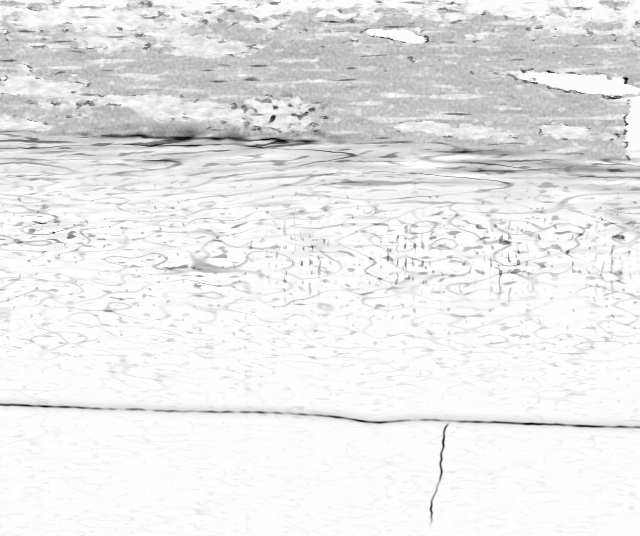
Reproduce this texture procedurally as a Shadertoy shader.

```glsl
const float PAINT_TONE = 0.765;
const float PATCH_TILT = 0.12;
const float SEAM_WIDTH = 0.0021;
const float CRACK_WIDTH = 0.0021;
const vec2 STREAK_SCALE = vec2(5.0, 120.0);
const vec2 DASH_SCALE = vec2(42.0, 160.0);
const vec2 TICK_SCALE = vec2(110.0, 62.0);
const int CLEAN_PATCHES = 3;
const int PATCH_COUNT = 12;
// Flaked areas: centre, radii (y runs downwards)
const vec4 PATCHES[12] = vec4[12](
    vec4(1.10, 0.157, 0.125, 0.018), vec4(1.198, 0.24, 0.032, 0.075),
    vec4(0.74, 0.066, 0.055, 0.011), vec4(0.385, 0.083, 0.08, 0.018),
    vec4(0.09, 0.17, 0.10, 0.032), vec4(0.03, 0.228, 0.05, 0.013),
    vec4(0.36, 0.205, 0.18, 0.022), vec4(0.52, 0.213, 0.07, 0.032),
    vec4(0.14, 0.04, 0.22, 0.04), vec4(1.02, 0.01, 0.24, 0.038),
    vec4(0.85, 0.245, 0.12, 0.013), vec4(1.08, 0.25, 0.08, 0.014));

vec2 randomGradient(vec2 cell) {
    vec2 k = vec2(dot(cell, vec2(127.1, 311.7)), dot(cell, vec2(269.5, 183.3)));
    return 2.0 * fract(sin(k) * 43758.5) - 1.0;
}

float gradientNoise(vec2 p) {
    vec2 i = floor(p), f = fract(p);
    vec2 u = f * f * f * (f * (f * 6.0 - 15.0) + 10.0);
    float a = dot(randomGradient(i), f);
    float b = dot(randomGradient(i + vec2(1, 0)), f - vec2(1, 0));
    float c = dot(randomGradient(i + vec2(0, 1)), f - vec2(0, 1));
    float d = dot(randomGradient(i + vec2(1, 1)), f - vec2(1, 1));
    return mix(mix(a, b, u.x), mix(c, d, u.x), u.y);
}

float fbm(vec2 p) {
    float sum = 0.0, gain = 0.6;
    for (int i = 0; i < 4; i++) {
        sum += gain * gradientNoise(p);
        p = p * 2.03 + 17.3;
        gain *= 0.55;
    }
    return sum;
}

float bell(float x, float centre, float width) {
    float t = (x - centre) / width;
    return exp(-t * t);
}

float marks(vec2 p, float threshold) {
    return smoothstep(threshold, threshold + 0.25, gradientNoise(p));
}

// Thin lines where the noise changes sign
float veins(vec2 p, float width) {
    return 1.0 - smoothstep(0.0, width, abs(gradientNoise(p)));
}

// x: clean bare areas, y: all flaked areas; positive inside
vec2 flaking(vec2 p) {
    vec2 field = vec2(-0.75, -0.62);
    for (int i = 0; i < PATCH_COUNT; i++) {
        vec2 q = p - PATCHES[i].xy;
        q.y -= PATCH_TILT * q.x;
        float inside = 1.0 - length(q / PATCHES[i].zw);
        if (i < CLEAN_PATCHES) field.x = max(field.x, inside);
        field.y = max(field.y, inside);
    }
    return field;
}

float paintedBoard(vec2 p) {
    vec2 field = flaking(p);
    field.y = max(field.y, 0.3 - 8.0 * p.y);
    float ragged = fbm(p * vec2(13.0, 40.0)) + 0.5 * fbm(p * vec2(55.0, 85.0));
    float loose = min(field.y, 0.4) + 1.7 * ragged;
    float clean = field.x + 0.8 * ragged;
    float tone = PAINT_TONE + 0.12 * gradientNoise(p * 165.0) + 0.16 * fbm(p * vec2(8.0, 55.0));
    tone += 0.15 * marks(p * vec2(9.0, 75.0), 0.14) + 0.1 * marks(p * vec2(50.0, 90.0), 0.15);
    float flake = 0.93 + 0.3 * fbm(p * vec2(42.0, 85.0)) + 0.1 * bell(p.y, 0.0, 0.035);
    tone = mix(tone, min(flake, 0.99), smoothstep(-0.15, 0.3, loose));
    // Chipped rims, pits and splits
    float rim = 1.0 - smoothstep(0.0, 0.25, abs(loose - 0.03));
    tone -= 0.38 * rim * marks(p * vec2(45.0, 85.0), 0.1);
    float pits = bell(p.x, 0.51, 0.075) * bell(p.y, 0.212, 0.028);
    tone -= 0.75 * pits * marks(p * vec2(60.0, 72.0), 0.1);
    tone -= 0.35 * marks(p * vec2(16.0, 110.0), 0.3);
    float cleanRim = 1.0 - smoothstep(0.0, 0.18, abs(clean + 0.04));
    tone = mix(tone, 0.99, smoothstep(0.0, 0.12, clean));
    return tone - 0.5 * cleanRim * marks(p * 62.0, 0.02);
}

float paleBoard(vec2 p, float depth) {
    // Bowed grain with rough fibres
    float bow = mix(0.03, -0.045, smoothstep(0.33, 0.66, p.y));
    vec2 g = p + vec2(0.0, bow * smoothstep(0.1, 0.7, p.x));
    g.y += 0.003 * gradientNoise(p * vec2(16.0, 20.0)) + 0.0015 * gradientNoise(p * 70.0);
    float d = max(depth, 0.0);
    float shade = (0.17 + 0.08 * smoothstep(0.6, 1.1, p.x)) * exp(-d * d / 0.005);
    float tone = 0.995 - shade * (0.8 + 2.4 * gradientNoise(g * vec2(7.0, 85.0)));
    float streakFade = exp(-d / 0.085);
    float patchy = clamp(0.6 + 1.5 * gradientNoise(p * vec2(8.0, 40.0)), 0.0, 1.0);
    tone -= 0.62 * streakFade * patchy * veins(g * vec2(3.5, 36.0), 0.05);
    tone -= 0.5 * streakFade * marks(g * STREAK_SCALE, 0.16);
    tone -= 0.4 * streakFade * marks(g * vec2(24.0, 150.0) + 31.0, 0.15);
    // Short pores and woven ticks
    float pore = 0.36 * bell(p.y, 0.45, 0.10) + 0.13 * bell(p.y, 0.60, 0.11) + 0.05;
    float clump = clamp(0.55 + 2.0 * fbm(p * vec2(9.0, 15.0)), 0.0, 1.5);
    tone -= pore * clump * marks(g * DASH_SCALE, 0.14);
    tone -= 0.6 * pore * clump * veins(g * vec2(13.0, 48.0), 0.06);
    tone -= 0.7 * pore * marks(g * vec2(95.0, 120.0), 0.27);
    float columns = bell(p.x, 0.56, 0.045) + bell(p.x, 0.76, 0.045)
        + bell(p.x, 0.945, 0.04) + 0.5 * bell(p.x, 1.14, 0.05);
    columns *= smoothstep(-0.1, 0.8, cos(p.x * 390.0 + 2.0 * gradientNoise(p * 9.0)));
    return tone - 0.5 * columns * bell(p.y, 0.485, 0.06) * marks(p * TICK_SCALE, 0.04);
}

void mainImage(out vec4 fragColor, in vec2 fragCoord) {
    vec2 p = vec2(fragCoord.x, iResolution.y - fragCoord.y) / iResolution.y;
    float wobble = gradientNoise(vec2(p.x * 14.0, 3.7));
    float jitter = gradientNoise(vec2(p.x * 60.0, 6.1));
    // Painted board above pale boards
    float edge = 0.247 + 0.012 * p.x + 0.022 * p.x * p.x + 0.004 * wobble + 0.002 * jitter;
    float depth = p.y - edge;
    float blend = smoothstep(-0.008, 0.012, depth + 0.03 * fbm(p * vec2(12.0, 70.0)));
    float tone = mix(paintedBoard(p), paleBoard(p, depth), blend);
    float edgeSpan = smoothstep(0.04, 0.3, p.x) * (1.0 - smoothstep(0.52, 0.76, p.x));
    float broken = clamp(0.6 + 1.6 * gradientNoise(p * vec2(24.0, 80.0)), 0.0, 1.2);
    tone -= edgeSpan * broken * (0.6 * bell(depth, 0.002, 0.0032) + 0.25 * bell(depth, -0.006, 0.012));
    // Seam
    float seam = 0.755 + 0.036 * p.x + 0.008 * bell(p.x, 0.70, 0.055)
        - 0.003 * bell(p.x, 0.5, 0.12) + 0.002 * wobble + 0.0012 * jitter;
    float below = p.y - seam;
    float weight = 0.3 + 0.3 * bell(p.x, 0.06, 0.12) + 0.35 * bell(p.x, 0.68, 0.06)
        + 0.4 * bell(p.x, 1.02, 0.13) + 0.8 * gradientNoise(vec2(p.x * 42.0, 8.2));
    tone -= max(weight, 0.08) * bell(below, 0.0, SEAM_WIDTH) + 0.1 * bell(below, -0.002, 0.009);
    // Branching crack
    float fall = clamp((p.y - 0.79) / 0.19, 0.0, 1.0);
    float crackX = 0.834 - 0.031 * fall + 0.011 * gradientNoise(vec2(p.y * 22.0, 5.3))
        + 0.005 * gradientNoise(vec2(p.y * 75.0, 1.6));
    float crackSpan = smoothstep(0.787, 0.797, p.y) * (1.0 - smoothstep(0.95, 0.99, p.y));
    float crackWeight = 0.6 + 0.7 * gradientNoise(vec2(p.y * 45.0, 9.4));
    tone -= crackSpan * crackWeight * bell(p.x, crackX, CRACK_WIDTH);
    fragColor = vec4(vec3(clamp(tone, 0.08, 0.995)), 1.0);
}
```
